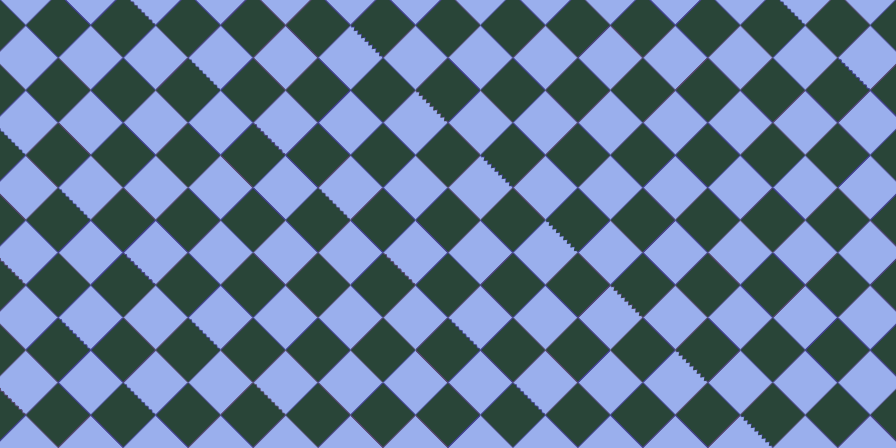
This pattern is drawn by a Shadertoy shader. Its source:

```glsl
// Diagonal checkerboard of periwinkle and dark green with thin, partly serrated plum seams.

const float PERIOD = 0.145;               // diamond width, in canvas heights
const vec2  CENTER = vec2(0.0, 0.0086);   // center of a dark diamond, from mid canvas
const float SEAM_HALF_WIDTH = 0.0016;
const float TEETH_PER_EDGE = 9.0;
const float TOOTH_DEPTH = 0.0030;
const float SERRATED_EVERY = 7.0;         // seams between strongly serrated ones
const vec3  LIGHT = vec3(0.604, 0.686, 0.930);
const vec3  DARK  = vec3(0.160, 0.270, 0.220);
const vec3  PLUM  = vec3(0.330, 0.260, 0.430);
const vec3  INDIGO = vec3(0.265, 0.250, 0.570);

const float PI = 3.14159265;
const float TO_DISTANCE = PERIOD * 0.70710678;  // lattice units to canvas heights

float hash(vec2 p) {
    vec3 q = fract(vec3(p.xyx) * 0.1031);
    q += dot(q, q.yzx + 33.33);
    return fract((q.x + q.y) * q.z);
}

// Strength of the teeth on one falling edge
float serration(float seam, float segment) {
    float darkOnRight = 1.0 - mod(seam + segment + 1.0, 2.0);
    float strong = 1.0 - step(0.5, mod(seam - 1.0, SERRATED_EVERY));
    float besideStrong = 1.0 - step(0.5, mod(seam, SERRATED_EVERY));
    float fromLeft = smoothstep(-4.0, 1.0, seam);
    float main = strong * mix(0.55, 1.0, fromLeft);
    float faint = max(0.7 * besideStrong * step(3.0, seam),
                      0.45 * step(0.45, hash(vec2(seam, 5.0))));
    return mix(faint, main, darkOnRight);
}

void mainImage(out vec4 fragColor, in vec2 fragCoord) {
    float pixel = 1.0 / iResolution.y;
    vec2 p = (fragCoord - 0.5 * iResolution.xy) * pixel - CENTER;

    // Lattice turned by 45 degrees, dark cells centered on even integers
    vec2 q = vec2(p.x + p.y, p.x - p.y) / PERIOD;
    vec2 seam = floor(q);
    vec2 cell = floor(q + 0.5);

    // Fine teeth shift the falling edges, fading out at the corners
    float wave = sin(2.0 * PI * TEETH_PER_EDGE * (q.y + 0.5));
    float teeth = serration(seam.x, cell.y) * smoothstep(0.0, 0.3, cos(PI * q.y));
    q.x += teeth * wave * TOOTH_DEPTH / TO_DISTANCE;

    // Signed distance to the nearest edge, positive inside dark cells
    vec2 gap = abs(fract(q) - 0.5) * TO_DISTANCE;
    float edge = min(gap.x, gap.y);
    float side = sign(cos(PI * q.x) * cos(PI * q.y));
    float fill = smoothstep(-0.6 * pixel, 0.6 * pixel, side * edge);
    vec3 color = mix(LIGHT, DARK, fill);

    // Seam tint and weight differ from edge to edge
    bool falling = gap.x < gap.y;
    vec2 edgeId = falling ? vec2(seam.x, cell.y) : vec2(cell.x, seam.y) + 57.0;
    float tone = hash(edgeId);
    float weight = mix(0.50, 1.0, hash(edgeId + 19.0));
    if (falling) weight *= 1.0 - 0.45 * teeth * (0.5 + 0.5 * wave);
    float line = 1.0 - smoothstep(-0.5 * pixel, 0.5 * pixel, edge - SEAM_HALF_WIDTH);
    color = mix(color, mix(PLUM, INDIGO, smoothstep(0.2, 0.7, tone)), line * weight);

    fragColor = vec4(color, 1.0);
}
```
